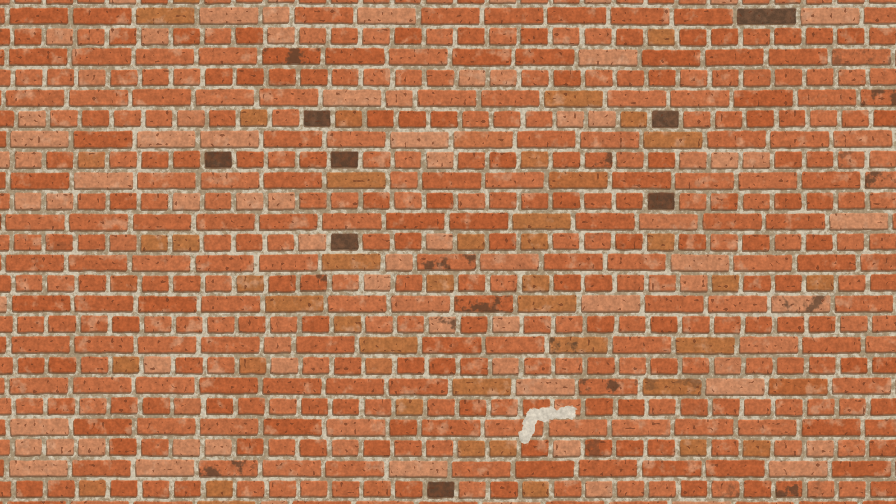
Write a Shadertoy shader that draws this texture.

```glsl
float hash(vec2 p) {
    vec3 q = fract(p.xyx * vec3(0.1031, 0.1030, 0.0973));
    q += dot(q, q.yzx + 33.33);
    return fract((q.x + q.y) * q.z);
}

vec2 gradientAt(vec2 cell) {
    float angle = 6.2832 * hash(cell + 71.0);
    return vec2(cos(angle), sin(angle));
}

float gradientNoise(vec2 p) {
    vec2 i = floor(p), f = p - i;
    vec2 u = f * f * f * (f * (f * 6.0 - 15.0) + 10.0);
    vec2 e = vec2(0.0, 1.0);
    return mix(
        mix(dot(gradientAt(i), f), dot(gradientAt(i + e.yx), f - e.yx), u.x),
        mix(dot(gradientAt(i + e), f - e), dot(gradientAt(i + 1.0), f - 1.0), u.x), u.y);
}

float fbm(vec2 p) {
    float sum = 0.0, gain = 1.0;
    for (int i = 0; i < 4; i++) {
        sum += gain * gradientNoise(p);
        p = p * 2.03 + 17.3;
        gain *= 0.55;
    }
    return sum;
}

float roundedBox(vec2 p, vec2 halfSize, float radius) {
    vec2 q = abs(p) - halfSize + radius;
    return length(max(q, 0.0)) + min(max(q.x, q.y), 0.0) - radius;
}

float segment(vec2 p, vec2 a, vec2 b) {
    vec2 ab = b - a;
    return length(p - a - ab * clamp(dot(p - a, ab) / dot(ab, ab), 0.0, 1.0));
}

// Finds the start and length of the brick at h, in header widths
vec2 brickSpan(float h, float row) {
    if (mod(row, 2.0) > 0.5) return vec2(floor(h), 1.0);
    // Every other stretcher course holds one header that shifts the rest
    float lone = mod(row, 4.0) < 0.5 ? 8.0 + 2.0 * floor(3.0 * hash(vec2(row, 5.0))) : 99.0;
    if (h < lone) return vec2(2.0 * floor(h / 2.0), 2.0);
    if (h < lone + 1.0) return vec2(lone, 1.0);
    return vec2(2.0 * floor((h - 1.0) / 2.0) + 1.0, 2.0);
}

void mainImage(out vec4 fragColor, in vec2 fragCoord) {
    vec2 p = fragCoord / iResolution.y;
    float pixel = 1.0 / iResolution.y;
    float grain = fbm(p * 75.0);
    float fine = gradientNoise(p * 190.0);

    // Courses, slightly uneven
    vec2 q = p + 0.0016 * vec2(gradientNoise(p * 48.0), gradientNoise(p * 48.0 + 90.0));
    q.y += 0.003 * gradientNoise(p * vec2(2.5, 3.0));
    vec2 pitch = vec2(15.92, 24.5);
    float v = q.y * pitch.y + 0.76;
    float row = floor(v);
    float h = q.x * pitch.x - (mod(row, 2.0) < 0.5 ? 0.2 : 0.45);
    h += 0.2 * (hash(vec2(row, 2.0)) - 0.5);
    vec2 span = brickSpan(h, row);
    vec2 id = vec2(span.x + 20.0, row);
    float tone = hash(id), kind = hash(id + 140.0);

    // Brick outline with small differences in size and place
    vec2 local = vec2(h - span.x - 0.5 * span.y, fract(v) - 0.5) / pitch;
    local += 0.0014 * (vec2(hash(id + 31.0), hash(id + 57.0)) - 0.5);
    vec2 halfSize = 0.5 * vec2(span.y, 1.0) / pitch - vec2(0.0045, 0.0042);
    halfSize -= 0.001 * vec2(hash(id + 83.0), hash(id + 97.0));
    float edge = roundedBox(local, halfSize, 0.0035) + 0.0007 * grain;
    float shade = roundedBox(local + vec2(0.0012, 0.0028), halfSize, 0.003);

    // Mortar with the shadow below each brick
    vec3 mortar = mix(vec3(0.64, 0.56, 0.45), vec3(0.80, 0.75, 0.66),
        smoothstep(-0.35, 0.4, grain + 0.7 * gradientNoise(p * 9.0)));
    mortar *= 1.0 + 0.14 * fine;
    mortar = mix(mortar, vec3(0.42, 0.29, 0.20), 0.75 * (1.0 - smoothstep(-0.001, 0.0012, shade)));

    // Fired clay, from deep orange to pale pink
    vec3 clay = mix(vec3(0.69, 0.355, 0.20), vec3(0.75, 0.44, 0.285), tone);
    clay = mix(clay, vec3(0.80, 0.59, 0.45), 0.65 * smoothstep(0.83, 0.95, kind));
    clay = mix(clay, vec3(0.68, 0.44, 0.25), 0.8 * smoothstep(0.10, 0.07, kind));
    float bloom = fbm(p * 24.0 + 40.0 * tone);
    clay = mix(clay, vec3(0.81, 0.61, 0.48), 0.6 * smoothstep(0.12, 0.65, bloom));
    clay *= 1.0 + 0.13 * grain + 0.10 * fine;

    // Soot, burnt bricks and pits
    float soot = smoothstep(0.92, 0.97, hash(id + 211.0)) * smoothstep(0.0, 0.4, fbm(p * 30.0 + 8.0));
    float burnt = step(0.988, hash(id + 173.0)) * (0.8 + 0.3 * grain);
    clay = mix(clay, vec3(0.32, 0.24, 0.18), clamp(max(0.7 * soot, burnt), 0.0, 0.9));
    clay = mix(clay, vec3(0.40, 0.22, 0.14), 0.6 * smoothstep(0.33, 0.5, gradientNoise(p * 110.0 + 6.0)));

    // Lit upper rim and dark lower rim
    float rim = smoothstep(-0.0035, 0.0, edge);
    clay *= 1.0 + rim * (local.y > 0.0 ? 0.08 : -0.16);
    vec3 color = mix(clay, mortar, smoothstep(-pixel, pixel, edge));

    // Bare patch of pale plaster
    float patchEdge = min(segment(p, vec2(1.042, 0.133), vec2(1.058, 0.176)) - 0.013,
        segment(p, vec2(1.058, 0.176), vec2(1.132, 0.182)) - 0.012);
    patchEdge += 0.008 * fbm(p * 42.0);
    vec3 plaster = vec3(0.83, 0.79, 0.72) * (1.0 + 0.13 * grain + 0.08 * fine);
    color = mix(plaster, color, smoothstep(-pixel, pixel, patchEdge));

    fragColor = vec4(clamp(color, 0.0, 1.0), 1.0);
}
```
